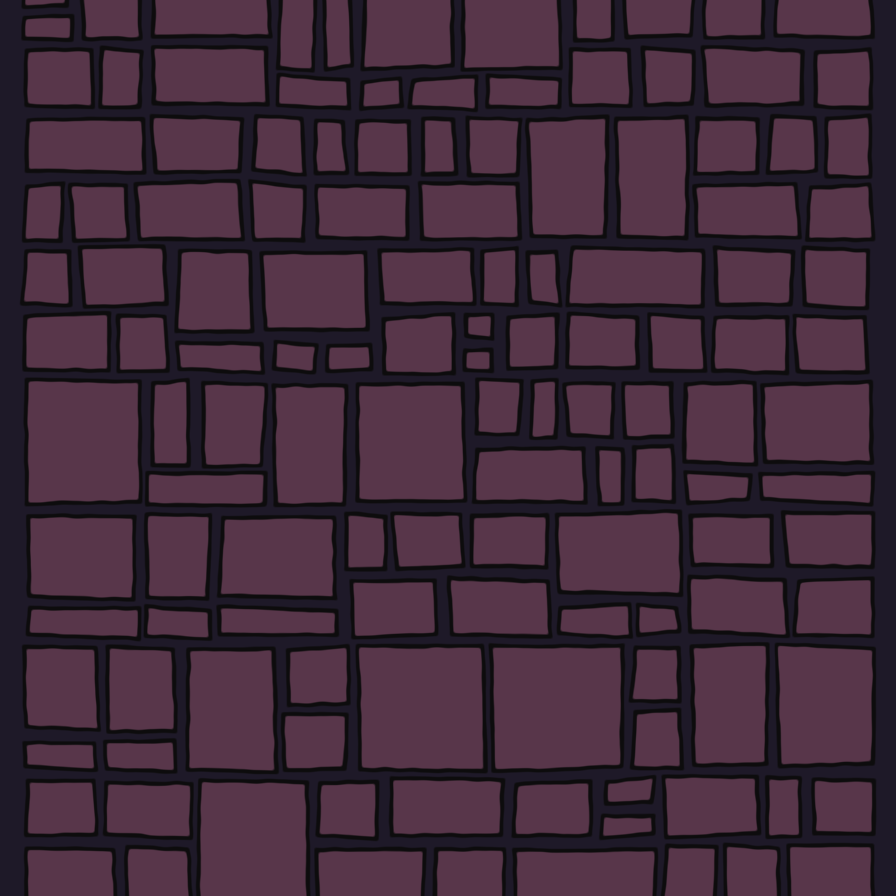
A WebGL 2 fragment shader for this pattern:

```glsl
#version 300 es
precision highp float;

uniform vec2 u_resolution;
out vec4 fragColor;

const vec3 STONE = vec3(0.345, 0.212, 0.290);
const vec3 MORTAR = vec3(0.118, 0.098, 0.157);
const vec3 INK = vec3(0.050, 0.047, 0.050);

const float ROW = 0.074;
const float FIRST_ROW = -0.012;
const float WALL_LEFT = 0.020;
const float WALL_RIGHT = 0.982;
const float JOINT = 0.0042;
const float INK_WIDTH = 0.0044;
const float CORNER_JITTER = 0.0036;

float hash(vec2 key, uint salt) {
  uvec2 k = uvec2(ivec2(key) + 4096);
  uint h = k.x * 1664525u + k.y * 22695477u + salt * 374761393u;
  h = (h ^ (h >> 15)) * 2246822519u;
  h = (h ^ (h >> 13)) * 3266489917u;
  return float((h ^ (h >> 16)) >> 8) / 16777216.0;
}

float noise(vec2 p, uint salt) {
  vec2 c = floor(p), f = fract(p);
  f = f * f * (3.0 - 2.0 * f);
  float low = mix(hash(c, salt), hash(c + vec2(1, 0), salt), f.x);
  float high = mix(hash(c + vec2(0, 1), salt), hash(c + vec2(1, 1), salt), f.x);
  return mix(low, high, f.y);
}

vec2 warp(vec2 p, float frequency, uint salt) {
  return vec2(noise(p * frequency, salt), noise(p * frequency, salt + 1u)) - 0.5;
}

float smoothMax(float a, float b, float radius) {
  float h = max(radius - abs(a - b), 0.0) / radius;
  return max(a, b) + 0.25 * h * h * radius;
}

// Cuts a band two rows high into the cell around p; returns its key.
vec2 findCell(vec2 p, out vec2 lo, out vec2 hi) {
  float band = floor((p.y - FIRST_ROW) / (2.0 * ROW));
  vec2 key = vec2(1.0, band);
  lo = vec2(WALL_LEFT + 0.006 * hash(key, 1u), FIRST_ROW + band * 2.0 * ROW);
  hi = vec2(WALL_RIGHT - 0.006 * hash(key, 2u), lo.y + 2.0 * ROW);

  for (int i = 0; i < 9; i++) {
    vec2 size = hi - lo;
    float limit = hash(key, 3u), choice = hash(key, 4u), cut = hash(key, 5u);
    bool tall = size.y > 1.5 * ROW;
    bool thin = size.y < 0.7 * ROW;
    bool splitX = size.x > (tall ? mix(0.12, 0.40, limit) : mix(0.085, 0.19, limit));
    bool splitY = tall ? size.x > 0.16 || choice > 0.55
                       : !thin && size.x < 0.12 && choice < 0.07;
    float side;
    if (splitX) {
      float x = lo.x + size.x * mix(0.36, 0.64, cut);
      side = step(x, p.x);
      if (side > 0.5) lo.x = x; else hi.x = x;
    } else if (splitY) {
      float share = tall && choice > 0.85 ? 0.3 : 0.5;
      float y = lo.y + size.y * share;
      side = step(y, p.y);
      if (side > 0.5) lo.y = y; else hi.y = y;
    } else {
      break;
    }
    key.x = key.x * 2.0 + side;
  }
  return key;
}

// Signed distance to a cell whose four corners are nudged at random.
float skewedBox(vec2 p, vec2 lo, vec2 hi, vec2 key) {
  vec2 corners[4] = vec2[4](lo, vec2(hi.x, lo.y), hi, vec2(lo.x, hi.y));
  for (int i = 0; i < 4; i++) {
    uint salt = 10u + 2u * uint(i);
    vec2 nudge = vec2(hash(key, salt), hash(key, salt + 1u)) * 2.0 - 1.0;
    corners[i] += nudge * CORNER_JITTER;
  }
  float d = -1.0;
  for (int i = 0; i < 4; i++) {
    vec2 edge = normalize(corners[(i + 1) % 4] - corners[i]);
    d = smoothMax(d, dot(p - corners[i], vec2(edge.y, -edge.x)), 0.003);
  }
  return d;
}

void main() {
  float canvas = min(u_resolution.x, u_resolution.y);
  vec2 p = gl_FragCoord.xy / canvas;
  float pixel = 1.0 / canvas;

  // Gentle sag of the courses, then a hand-drawn wobble of the lines
  p += 0.006 * warp(p, 5.0, 30u);
  vec2 lo, hi;
  vec2 key = findCell(p, lo, hi);
  vec2 q = p + 0.0016 * warp(p, 70.0, 40u);

  float outer = skewedBox(q, lo, hi, key) + JOINT;
  float inner = outer + INK_WIDTH + 0.0012 * (noise(p * 45.0, 50u) - 0.5);

  // Mortar, ink outline, flat stone
  vec3 color = mix(INK, MORTAR, smoothstep(-pixel, pixel, outer));
  color = mix(STONE, color, smoothstep(-pixel, pixel, inner));
  fragColor = vec4(color, 1.0);
}
```
